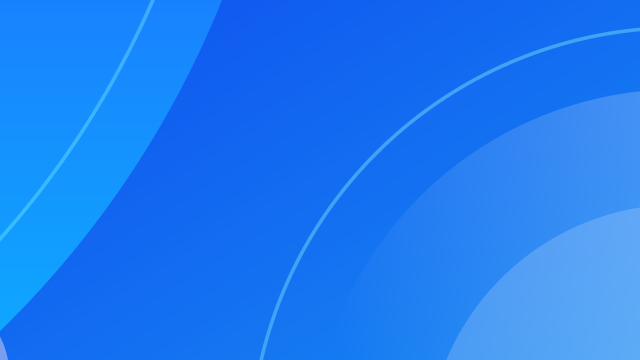
Give the GLSL for this background, as a Shadertoy shader.

```glsl
// Blue abstract backdrop: a large bright disc at the left and concentric
// translucent discs at the lower right, each family with a thin ring.
// Built from circle distances blended over linear gradients.

// Geometry, in units of canvas height
const vec2 LEFT_CENTER = vec2(-1.861, 1.995);
const float LEFT_DISC_RADIUS = 2.670;
const float LEFT_RING_RADIUS = 2.493;
const vec2 RIGHT_CENTER = vec2(1.889, -0.271);
const float RIGHT_RING_RADIUS = 1.1945;
const float OUTER_DISC_RADIUS = 1.0235;
const float INNER_DISC_RADIUS = 0.7035;
const vec2 CORNER_CENTER = vec2(-0.208, -0.042);
const float CORNER_RADIUS = 0.234;
const float RING_HALF_WIDTH = 0.005;

// Background gradient: origin at its darkest point, slope per unit
const vec2 GROUND_ORIGIN = vec2(0.625, 1.0);
const vec2 GROUND_SLOPE = vec2(0.38, -0.62);
const vec3 GROUND_DARK = vec3(0.065, 0.355, 0.940);
const vec3 GROUND_LIGHT = vec3(0.085, 0.523, 0.950);

// Colours of the shapes
const vec3 LEFT_TOP = vec3(0.095, 0.510, 0.995);
const vec3 LEFT_BOTTOM = vec3(0.055, 0.665, 1.000);
const vec3 LEFT_RING_TOP = vec3(0.250, 0.670, 1.000);
const vec3 LEFT_RING_BOTTOM = vec3(0.200, 0.780, 1.000);
const vec3 RIGHT_RING = vec3(0.250, 0.640, 0.960);
const vec3 CORNER = vec3(0.470, 0.620, 0.950);
const vec3 VEIL = vec3(1.0);

// Veil opacity of the discs at the lower right
const vec2 VEIL_ORIGIN = vec2(1.76, 0.70);
const vec2 VEIL_SLOPE = vec2(0.173, 0.086);
const float VEIL_OPACITY = 0.20;
const float INNER_OPACITY = 0.18;

// Antialiased coverage of a shape from its signed distance
float coverage(float dist) {
    return clamp(0.5 - dist * iResolution.y, 0.0, 1.0);
}

float disc(vec2 p, vec2 center, float radius) {
    return coverage(length(p - center) - radius);
}

float ring(vec2 p, vec2 center, float radius) {
    return coverage(abs(length(p - center) - radius) - RING_HALF_WIDTH);
}

void mainImage(out vec4 fragColor, in vec2 fragCoord) {
    vec2 p = fragCoord / iResolution.y;

    // Diagonal background
    float shade = dot(p - GROUND_ORIGIN, GROUND_SLOPE);
    vec3 color = mix(GROUND_DARK, GROUND_LIGHT, shade);

    // Discs and ring at the lower right
    float veil = max(VEIL_OPACITY + dot(p - VEIL_ORIGIN, VEIL_SLOPE), 0.0);
    color = mix(color, VEIL, veil * disc(p, RIGHT_CENTER, OUTER_DISC_RADIUS));
    color = mix(color, VEIL, INNER_OPACITY * disc(p, RIGHT_CENTER, INNER_DISC_RADIUS));
    color = mix(color, RIGHT_RING, ring(p, RIGHT_CENTER, RIGHT_RING_RADIUS));

    // Small corner disc, tucked under the large left disc
    color = mix(color, CORNER, disc(p, CORNER_CENTER, CORNER_RADIUS));

    // Large left disc with its ring
    vec3 leftColor = mix(LEFT_BOTTOM, LEFT_TOP, p.y);
    vec3 leftRing = mix(LEFT_RING_BOTTOM, LEFT_RING_TOP, p.y);
    color = mix(color, leftColor, disc(p, LEFT_CENTER, LEFT_DISC_RADIUS));
    color = mix(color, leftRing, ring(p, LEFT_CENTER, LEFT_RING_RADIUS));

    fragColor = vec4(color, 1.0);
}
```
